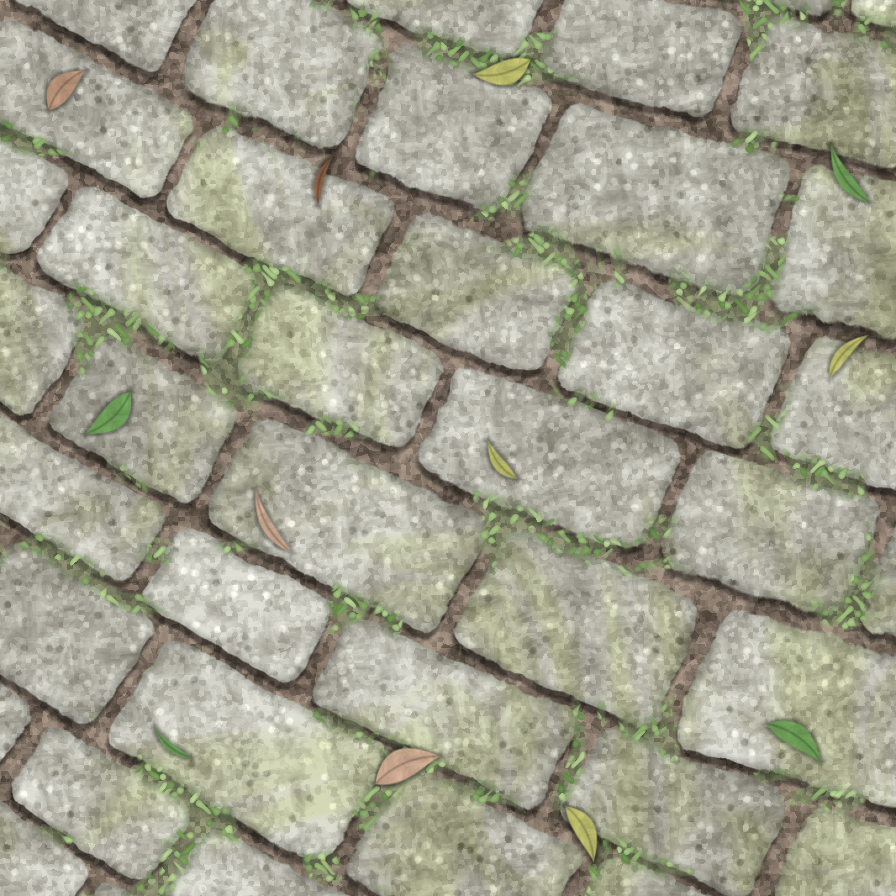
Give the GLSL for this texture, as a WebGL 1 fragment shader.

```glsl
precision highp float;
// Weathered stone setts in curved, staggered courses with soil joints.
// Rounded boxes in bent course coordinates form the stones; cellular noise and
// layered sines add grain, sprouts and wear; a loop scatters fallen leaves.
uniform vec2 u_resolution;

#define COURSE_HEIGHT 0.145
#define STONE_LENGTH 0.245
#define JOINT_HALF 0.0085
#define CORNER_RADIUS 0.02
#define EDGE_WARP 0.006
#define SPROUT_SCALE 78.0
#define LEAF_LENGTH 0.036
#define STONE_DARK vec3(0.55, 0.54, 0.49)
#define STONE_LIGHT vec3(0.83, 0.83, 0.79)
#define SOIL_DARK vec3(0.31, 0.27, 0.23)
#define SOIL_LIGHT vec3(0.66, 0.59, 0.53)
#define MOSS vec3(0.47, 0.54, 0.38)

float hash(vec2 p) {
  return fract(sin(dot(p, vec2(127.1, 311.7))) * 43758.5);
}

vec2 hash2(vec2 p) {
  return vec2(hash(p), hash(p + 17.3));
}

// Warped, rotated sine octaves, roughly -1 to 1
float sineNoise(vec2 p) {
  float sum = 0.0, amp = 0.5;
  for (int i = 0; i < 5; i++) {
    p = mat2(0.8, 0.6, -0.6, 0.8) * p * 1.65 + 1.7;
    p += 0.8 * sin(p.yx * 1.1 + float(i));
    sum += amp * sin(p.x) * cos(p.y);
    amp *= 0.65;
  }
  return sum;
}

// Distance to the nearest cell point, and that cell's random value
vec2 cells(vec2 p) {
  vec2 base = floor(p), best = vec2(9.0, 0.0);
  for (int j = -1; j <= 1; j++)
    for (int i = -1; i <= 1; i++) {
      vec2 cell = base + vec2(float(i), float(j));
      float d = length(cell + 0.15 + 0.7 * hash2(cell) - p);
      if (d < best.x) best = vec2(d, hash(cell + 5.1));
    }
  return best;
}

float jointAt(float column, float row) {
  return column + 0.34 * (hash(vec2(column, row)) - 0.5);
}

// Signed distance to a stone (negative inside) and the stone's random value
vec2 stoneField(vec2 p) {
  p += EDGE_WARP * vec2(sineNoise(p * 11.0 + 3.0), sineNoise(p * 11.0 + 8.0));
  float x = p.x, y = 1.0 - p.y;
  float v = (y - 0.143 - 0.58 * x + 0.17 * x * x) / (0.15 + 0.025 * x);
  v += 0.08 * sin(2.6 * v);
  float row = floor(v);
  float u = (x + y * (0.55 - 0.25 * x)) / STONE_LENGTH;
  u += 0.5 * mod(row, 2.0) + 0.35 * hash(vec2(row, 2.7));
  float column = floor(u);
  if (u < jointAt(column, row)) column -= 1.0;
  else if (u >= jointAt(column + 1.0, row)) column += 1.0;
  float left = jointAt(column, row), right = jointAt(column + 1.0, row);

  float id = hash(vec2(column, row) + 31.0);
  vec2 q = vec2(u - 0.5 * (left + right), v - row - 0.5) * vec2(STONE_LENGTH, COURSE_HEIGHT);
  q.y += q.x * 0.06 * (id - 0.5);
  vec2 halfSize = 0.5 * vec2((right - left) * STONE_LENGTH, COURSE_HEIGHT);
  halfSize -= JOINT_HALF * (0.65 + 0.7 * hash2(vec2(column, row)));
  vec2 e = abs(q) - halfSize + CORNER_RADIUS;
  float d = length(max(e, 0.0)) + min(max(e.x, e.y), 0.0) - CORNER_RADIUS;
  return vec2(d + 0.003 * sineNoise(p * 38.0), id);
}

// Lay one leaf and its soft shadow over the colour
vec3 addLeaf(vec3 color, vec2 p, vec2 seed, float blur) {
  vec2 rnd = hash2(seed + 41.0);
  float angle = 6.283 * rnd.x, len = LEAF_LENGTH * (0.65 + 0.6 * rnd.y);
  vec2 q = mat2(cos(angle), -sin(angle), sin(angle), cos(angle)) * p;
  float x = clamp(q.x / len, -1.0, 1.0);
  float y = q.y + 0.22 * len * x * x;
  float halfWidth = len * mix(0.1, 0.46, hash(seed + 9.0)) * (1.0 - x * x) * (1.0 - 0.3 * x);
  float d = max(abs(y) - halfWidth, abs(q.x) - len);
  float kind = hash(seed + 63.0);
  vec3 tint = mix(vec3(0.58, 0.40, 0.29), vec3(0.83, 0.69, 0.59), smoothstep(0.2, 0.5, kind));
  tint = mix(tint, vec3(0.77, 0.77, 0.44), step(0.6, kind));
  tint = mix(tint, vec3(0.45, 0.65, 0.36), step(0.75, kind));
  tint *= 0.94 + 0.12 * sineNoise(p * 90.0);
  tint *= 1.0 - 0.2 * (1.0 - smoothstep(0.0, 0.0025, abs(y)));
  color *= 1.0 - 0.35 * (1.0 - smoothstep(0.0, 0.007, d));
  return mix(color, tint, 1.0 - smoothstep(-blur, blur, d));
}

void main() {
  vec2 p = gl_FragCoord.xy / u_resolution;
  float blur = max(0.0015, 0.8 / u_resolution.y);
  vec2 stone = stoneField(p);
  float d = stone.x;
  vec2 fine = cells(p * 170.0), coarse = cells(p * 85.0 + 20.0);

  // Stone face: mottling, grain, pale lichen, dark pits and greened patches
  float tone = 0.56 + 0.45 * sineNoise(p * 9.0 + stone.y * 40.0) + 0.42 * sineNoise(p * 48.0);
  tone += 0.5 * (fine.y - 0.5) + 0.25 * (stone.y - 0.5);
  vec3 face = mix(STONE_DARK, STONE_LIGHT, clamp(tone, -0.15, 1.15));
  float spot = 1.0 - smoothstep(0.2, 0.5, coarse.x);
  face += 0.12 * spot * step(0.9, coarse.y) - 0.14 * spot * step(coarse.y, 0.05);
  face = mix(face, face * vec3(0.95, 0.97, 0.85), smoothstep(0.0, 0.5, sineNoise(p * 5.0 + 2.0)));
  face *= 1.0 - 0.16 * smoothstep(-0.012, 0.0, d);

  // Crumbly soil, shadowed beneath the stone above it
  float crumb = 0.5 * fine.y + 0.5 * coarse.y + 0.4 * sineNoise(p * 30.0);
  vec3 soil = mix(SOIL_DARK, SOIL_LIGHT, clamp(crumb, 0.0, 1.0));
  float overhang = stoneField(p + vec2(0.002, 0.008)).x;
  soil *= 1.0 - 0.42 * (1.0 - smoothstep(-0.003, 0.003, overhang));
  vec3 color = mix(soil, face, 1.0 - smoothstep(-blur, blur, d));

  // Moss and small round sprouts in patches along the joints
  float patchy = smoothstep(0.08, 0.3, sineNoise(p * 10.0 + 5.0));
  color = mix(color, MOSS * (0.8 + 0.4 * fine.y), 0.55 * patchy * smoothstep(-0.014, 0.002, d));
  vec2 sprout = cells(p * SPROUT_SCALE + 0.4 * sin(p.yx * 190.0));
  float leaflet = (1.0 - smoothstep(0.3, 0.46, sprout.x)) * step(0.35, sprout.y);
  leaflet *= patchy * smoothstep(-0.009, -0.002, d);
  vec3 green = mix(vec3(0.38, 0.54, 0.27), vec3(0.71, 0.82, 0.57), fract(sprout.y * 7.0));
  color = mix(color, green * (1.08 - 0.4 * sprout.x), leaflet);

  // Fallen leaves and thin slivers, one to each cell of a jittered grid
  for (int i = 0; i < 12; i++) {
    vec2 cell = vec2(mod(float(i), 4.0), floor(float(i) / 4.0));
    vec2 center = (cell + 0.15 + 0.7 * hash2(cell + 7.0)) / vec2(4.0, 3.0);
    color = addLeaf(color, p - center, cell, blur);
  }
  gl_FragColor = vec4(clamp(color, 0.0, 1.0), 1.0);
}
```
